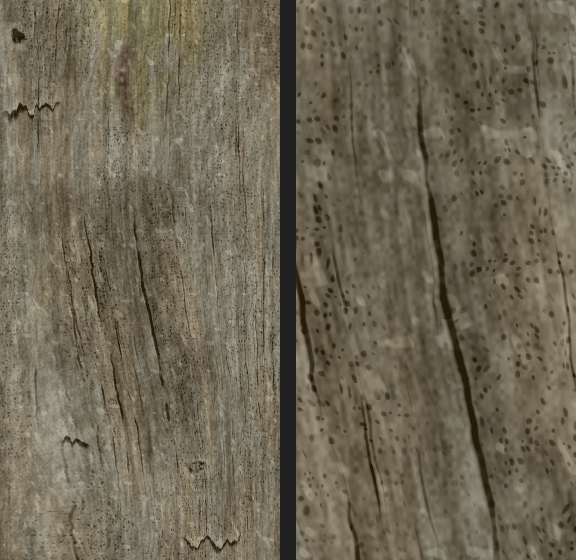
Left: the whole. Right: its middle third, enlarged.
Reproduce this texture procedurally as a WebGL 2 fragment shader.

```glsl
#version 300 es
precision highp float;
// Weathered grey timber: leaning grain, pores, long cracks, knots, torn splinters and moss.
uniform vec2 u_resolution;
out vec4 fragColor;

const vec3 DARK_WOOD = vec3(0.27, 0.24, 0.175);
const vec3 PALE_WOOD = vec3(0.60, 0.58, 0.515);
const vec3 MOSS_TINT = vec3(1.02, 1.02, 0.86);
const vec3 WARM_TINT = vec3(1.03, 0.99, 0.94);
const vec3 BARK_TINT = vec3(0.98, 0.86, 0.86);
const int CRACK_COUNT = 40;

float hash(vec2 p) {
    return fract(sin(dot(p, vec2(127.1, 311.7))) * 43758.5453);
}

float noise(vec2 p) {
    vec2 i = floor(p), f = fract(p);
    f = f * f * (3.0 - 2.0 * f);
    return mix(mix(hash(i), hash(i + vec2(1, 0)), f.x),
               mix(hash(i + vec2(0, 1)), hash(i + vec2(1, 1)), f.x), f.y);
}

float fbm(vec2 p) {
    float sum = 0.0, amp = 0.53;
    for (int i = 0; i < 4; i++) {
        sum += amp * noise(p);
        p = mat2(0.96, 0.28, -0.28, 0.96) * p * 2.03 + 17.3;
        amp *= 0.5;
    }
    return sum;
}

// Soft elliptical patch, 1 at its centre.
float patchMask(vec2 p, vec2 centre, vec2 radius) {
    return 1.0 - smoothstep(0.3, 1.2, length((p - centre) / radius));
}

// Sideways position across the grain, which leans right towards the bottom.
float grainAcross(vec2 p) {
    float band = smoothstep(0.0, 0.42, p.x) * (1.0 - smoothstep(0.6, 1.0, p.x));
    float lean = 0.18 * (1.0 - smoothstep(0.1, 1.4, p.y)) * band;
    return p.x - lean + 0.03 * (fbm(p * vec2(3.5, 2.6)) - 0.5);
}

// Broken split along the grain: x is a dark core, y a pale lip beside it.
vec2 crack(vec2 g, vec2 centre, float halfLength, float width, float px) {
    float taper = 1.0 - smoothstep(0.4, 1.0, abs(g.y - centre.y) / halfLength);
    float wobble = 0.014 * noise(vec2(g.y * 8.0, centre.x * 91.0))
                 + 0.005 * noise(vec2(g.y * 42.0, centre.x * 37.0));
    float d = g.x - centre.x - wobble + 0.009;
    float open = smoothstep(0.25, 0.65, noise(vec2(g.y * 17.0, centre.x * 57.0)));
    float w = width * taper * (0.3 + open);
    float core = 1.0 - smoothstep(w * 0.3, w + 0.7 * px, abs(d));
    float lip = 1.0 - smoothstep(0.0, 0.004, abs(d + w + 0.003));
    return vec2(core, lip) * taper * (0.2 + 0.8 * open);
}

// Small dark pits of uneven size, loosely scattered.
float pores(vec2 g, vec2 density) {
    vec2 q = g * density + 1.6 * vec2(noise(g * 31.0), noise(g * 27.0 + 8.0));
    q.x += 7.0 * hash(vec2(floor(q.y), 2.7));
    vec2 cell = floor(q);
    vec2 jitter = 0.25 + 0.5 * vec2(hash(cell), hash(cell + 31.7));
    float radius = 0.14 + 0.26 * hash(cell + 7.9);
    float pit = 1.0 - smoothstep(radius * 0.5, radius + 0.1, length(fract(q) - jitter));
    return pit * smoothstep(0.4, 0.8, hash(cell + 3.1));
}

// Jagged broken edge: lit fibres above, shadow fading below.
float tear(vec2 p, vec2 centre, float halfWidth, float px) {
    float x = p.x - centre.x;
    float jag = 0.06 * noise(vec2(p.x * 27.0, centre.y)) + 0.035 * noise(vec2(p.x * 85.0, 3.0));
    float d = p.y - centre.y - jag;
    float span = 1.0 - smoothstep(0.6, 1.0, abs(x) / halfWidth);
    float depth = 0.006 + 0.045 * pow(noise(vec2(p.x * 30.0, 4.0)), 2.0);
    float shadow = (1.0 - smoothstep(-px, px, d)) * smoothstep(-depth - 0.01, -depth * 0.4, d);
    float lit = smoothstep(0.0, 0.005, d) * (1.0 - smoothstep(0.008, 0.05, d));
    return span * (0.25 * lit - 0.9 * shadow);
}

// Ragged hollow knot with a pale curled rim.
float knot(vec2 p, vec2 centre) {
    vec2 q = (p - centre) / vec2(0.040, 0.032);
    float d = length(q) + 1.3 * (fbm(p * 38.0) - 0.5);
    float hollow = 1.0 - smoothstep(0.5, 0.75, d);
    float rim = smoothstep(0.7, 0.9, d) * (1.0 - smoothstep(1.0, 1.7, d));
    float chips = smoothstep(0.5, 0.65, noise(p * 75.0));
    return 0.22 * rim - hollow * (0.85 - 0.75 * chips);
}

void main() {
    vec2 p = gl_FragCoord.xy / u_resolution.x;
    float px = 1.0 / u_resolution.x;
    vec2 g = vec2(grainAcross(p), p.y);
    float blotch = fbm(p * vec2(9.0, 7.0));
    vec2 soft = p + 0.09 * (vec2(blotch, fbm(p * 8.0 + 40.0)) - 0.5);

    // Broad light and dark zones
    float tone = 0.66 + 0.42 * (blotch - 0.5);
    tone -= 0.28 * patchMask(soft, vec2(0.47, 1.1), vec2(0.20, 0.38));
    tone -= 0.23 * patchMask(soft, vec2(0.60, 0.65), vec2(0.18, 0.36));
    tone -= 0.20 * patchMask(soft, vec2(0.18, 1.22), vec2(0.09, 0.10));
    tone -= 0.28 * patchMask(soft, vec2(1.0, 1.92), vec2(0.09, 0.20));
    tone -= 0.18 * patchMask(soft, vec2(0.23, 1.85), vec2(0.09, 0.25));
    tone += 0.12 * patchMask(soft, vec2(0.18, 0.25), vec2(0.22, 0.50));
    tone += 0.10 * patchMask(soft, vec2(0.45, 1.47), vec2(0.22, 0.10));

    // Grain streaks, side-lit flakes and pits
    tone += 0.70 * (fbm(vec2(g.x * 42.0, g.y * 2.4)) - 0.5);
    tone += 0.36 * (noise(vec2(g.x * 170.0, g.y * 24.0)) - 0.5);
    vec2 flake = g * vec2(46.0, 24.0);
    tone += 0.55 * (fbm(flake) - fbm(flake + vec2(0.22, -0.2)));
    tone += 0.30 * (noise(p * vec2(190.0, 150.0)) - 0.5);
    float porous = 0.2 + 0.8 * smoothstep(0.35, 0.6, fbm(g * vec2(7.0, 2.0) + 9.0));
    tone -= 0.50 * porous * pores(g, vec2(105.0, 78.0));

    // Two main splits and scattered hairline ones
    vec2 split = max(crack(g, vec2(0.30, 0.78), 0.68, 0.003, px),
                     crack(g, vec2(0.475, 0.80), 0.66, 0.004, px));
    for (int i = 0; i < CRACK_COUNT; i++) {
        vec2 id = vec2(float(i), 5.3);
        vec2 centre = vec2(hash(id), 2.0 * hash(id + 11.0));
        float size = hash(id + 23.0);
        split = max(split, (0.4 + 0.4 * size) * crack(g, centre, 0.1 + 0.4 * size, 0.0016, px));
    }
    tone += 0.18 * split.y - 0.80 * split.x;

    // Two knots with torn plank feet, a small tear, stray pale splinters
    for (int i = 0; i < 2; i++) {
        vec2 centre = mix(vec2(0.06, 1.87), vec2(0.70, 0.33), float(i));
        tone += knot(p, centre) + tear(p, centre + vec2(0.055, -0.31), 0.12, px);
    }
    tone += tear(p, vec2(0.27, 0.39), 0.06, px);
    tone += 0.28 * smoothstep(0.80, 0.9, noise(vec2(p.x * 55.0 + p.y * 24.0, p.y * 40.0)));

    // Colour, with warm stains, bark and moss
    vec3 colour = mix(DARK_WOOD, PALE_WOOD, clamp(tone, -0.4, 1.2));
    float moss = patchMask(soft, vec2(0.53, 1.86), vec2(0.30, 0.32));
    float bark = patchMask(soft, vec2(0.45, 1.71), vec2(0.04, 0.16));
    colour *= mix(vec3(1), WARM_TINT, smoothstep(0.45, 0.7, fbm(g * vec2(14.0, 2.0) + 60.0)));
    colour *= mix(vec3(1), MOSS_TINT, moss * smoothstep(0.25, 0.55, fbm(g * vec2(12.0, 5.0))));
    colour *= mix(vec3(1), BARK_TINT * (0.5 + 0.5 * noise(p * 60.0)), bark);
    fragColor = vec4(max(colour, 0.0), 1.0);
}
```
